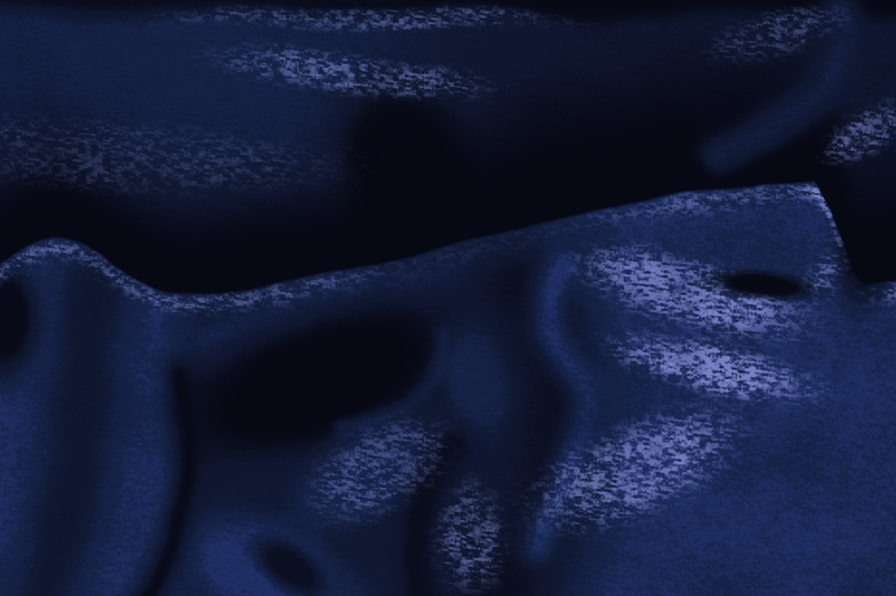
This texture is drawn by a WebGL 1 fragment shader. Its source:

```glsl
precision highp float;
// Dark blue satin lying in soft folds, with a lit hem between two layers.
// Pools and curved creases build a tone map, noise adds weave and glints,
// and a colour ramp turns the tone into midnight blue and lilac sheen.
uniform vec2 u_resolution;

float hash(vec2 p) {
  vec3 q = fract(vec3(p.xyx) * 0.1031);
  q += dot(q, q.yzx + 33.33);
  return fract((q.x + q.y) * q.z);
}

float noise(vec2 p) {
  vec2 i = floor(p), f = fract(p);
  f = f * f * (3.0 - 2.0 * f);
  return mix(mix(hash(i), hash(i + vec2(1, 0)), f.x),
             mix(hash(i + vec2(0, 1)), hash(i + vec2(1, 1)), f.x), f.y);
}

float fbm(vec2 p) {
  float sum = 0.0, amp = 0.5;
  for (int i = 0; i < 4; i++) {
    sum += amp * noise(p);
    p = mat2(1.6, 1.2, -1.2, 1.6) * p + 7.3;
    amp *= 0.5;
  }
  return sum;
}

// Soft rotated ellipse, 1 inside and 0 outside
float pool(vec2 p, vec2 centre, vec2 radius, float angle) {
  float c = cos(angle), s = sin(angle);
  vec2 q = mat2(c, -s, s, c) * (p - centre);
  return 1.0 - smoothstep(0.45, 1.25, length(q / radius));
}

// Soft band along a quadratic curve
float crease(vec2 p, vec2 a, vec2 b, vec2 c, float width) {
  float d = 9.0;
  vec2 last = a;
  for (int i = 1; i <= 10; i++) {
    float t = float(i) / 10.0;
    vec2 next = mix(mix(a, b, t), mix(b, c, t), t);
    vec2 v = next - last, w = p - last;
    d = min(d, length(w - v * clamp(dot(w, v) / dot(v, v), 0.0, 1.0)));
    last = next;
  }
  return exp(-d * d / (width * width));
}

// Height of the hem that divides the layers
float hemHeight(float x) {
  float bump = (x - 0.09) / 0.13;
  return mix(0.49, 0.69, smoothstep(0.15, 1.35, x)) + 0.11 * exp(-bump * bump)
       - 0.17 * smoothstep(1.37, 1.45, x);
}

// Each layer returns tone in x and glint strength in y
vec2 backLayer(vec2 p, float above) {
  float tone = 0.43 * smoothstep(0.02, 0.33, above) * mix(1.0, 0.45, smoothstep(0.5, 0.95, p.x));
  tone *= 1.0 - 0.8 * smoothstep(0.95, 1.0, p.y);
  tone *= 1.0 - 0.85 * pool(p, vec2(0.68, 0.72), vec2(0.12, 0.18), 0.3);
  float fold = crease(p, vec2(1.2, 0.74), vec2(1.46, 0.85), vec2(1.41, 0.98), 0.03);
  tone = mix(tone, 0.46, 0.75 * fold);
  float glint = 0.5 * pool(p, vec2(0.62, 0.97), vec2(0.35, 0.02), 0.0);
  glint += 0.6 * pool(p, vec2(0.58, 0.88), vec2(0.24, 0.035), -0.12);
  glint += 0.25 * pool(p, vec2(0.2, 0.74), vec2(0.4, 0.06), -0.05);
  glint += 0.4 * pool(p, vec2(1.3, 0.94), vec2(0.12, 0.04), 0.3);
  glint += 0.6 * pool(p, vec2(1.46, 0.78), vec2(0.09, 0.04), 0.5);
  return vec2(tone + 0.15 * glint, glint);
}

vec2 frontLayer(vec2 p, float below) {
  float tone = mix(0.6, 0.25, smoothstep(0.26, 0.36, p.x));
  tone = mix(tone, 0.6, smoothstep(0.85, 1.05, p.x));
  // Left drape
  tone = mix(tone, 0.2, crease(p, vec2(0.16, 0.53), vec2(0.16, 0.3), vec2(0.06, -0.05), 0.06));
  tone = mix(tone, 0.06, pool(p, vec2(0.01, 0.47), vec2(0.07, 0.12), 0.0));
  // Central hollow and its rims
  tone = mix(tone, 0.4, crease(p, vec2(0.36, 0.43), vec2(0.5, 0.52), vec2(1.0, 0.6), 0.035));
  tone = mix(tone, 0.02, pool(p, vec2(0.54, 0.36), vec2(0.27, 0.12), 0.35));
  tone = mix(tone, 0.42, 0.8 * crease(p, vec2(0.58, 0.28), vec2(0.76, 0.31), vec2(0.75, 0.44), 0.014));
  tone = mix(tone, 0.48, pool(p, vec2(0.81, 0.36), vec2(0.06, 0.12), 0.1));
  tone = mix(tone, 0.5, pool(p, vec2(0.62, 0.2), vec2(0.15, 0.08), 0.5));
  // Lower petal
  tone = mix(tone, 0.68, pool(p, vec2(0.46, 0.03), vec2(0.18, 0.1), -0.5));
  tone = mix(tone, 0.12, pool(p, vec2(0.49, 0.05), vec2(0.08, 0.04), -0.6));
  tone = mix(tone, 0.06, crease(p, vec2(0.31, 0.37), vec2(0.34, 0.14), vec2(0.24, -0.02), 0.03));
  tone = mix(tone, 0.08, crease(p, vec2(0.76, 0.25), vec2(0.68, 0.16), vec2(0.71, -0.03), 0.035));
  // Winding shadow and lit edge beside it
  tone = mix(tone, 0.1, crease(p, vec2(0.87, 0.53), vec2(1.03, 0.35), vec2(0.83, -0.03), 0.075));
  tone = mix(tone, 0.65, crease(p, vec2(0.95, 0.56), vec2(0.88, 0.47), vec2(0.99, 0.35), 0.027));
  tone = mix(tone, 0.6, crease(p, vec2(0.99, 0.35), vec2(0.99, 0.25), vec2(0.9, 0.08), 0.027));
  // Sheen on the right and along the hem
  float glint = pool(p, vec2(1.16, 0.51), vec2(0.2, 0.06), -0.3);
  glint += pool(p, vec2(1.2, 0.38), vec2(0.18, 0.045), -0.25);
  glint += 0.75 * pool(p, vec2(1.07, 0.21), vec2(0.2, 0.075), 0.4);
  glint += 0.5 * pool(p, vec2(0.64, 0.21), vec2(0.13, 0.07), 0.5);
  glint += 0.5 * pool(p, vec2(0.79, 0.09), vec2(0.06, 0.1), 0.0);
  glint += 0.7 * crease(p, vec2(1.39, 0.67), vec2(1.47, 0.6), vec2(1.36, 0.51), 0.02);
  float lit = 1.0 - 0.8 * smoothstep(0.5, 0.68, p.x) * (1.0 - smoothstep(0.95, 1.2, p.x));
  float rim = exp(-pow((below - 0.016) / 0.017, 2.0)) * lit;
  tone = mix(tone, 0.55, 0.7 * rim);
  float pocket = pool(p, vec2(1.28, 0.52), vec2(0.1, 0.025), -0.15);
  pocket = max(pocket, pool(p, vec2(1.46, 0.6), vec2(0.06, 0.13), -0.2));
  return mix(vec2(tone + 0.1 * glint, glint + 0.55 * rim), vec2(0.04, 0.0), pocket);
}

vec3 satinColour(float tone) {
  vec3 c = mix(vec3(0.025, 0.03, 0.075), vec3(0.06, 0.09, 0.19), smoothstep(0.0, 0.25, tone));
  c = mix(c, vec3(0.08, 0.13, 0.27), smoothstep(0.25, 0.5, tone));
  return mix(c, vec3(0.12, 0.18, 0.39), smoothstep(0.5, 0.75, tone));
}

void main() {
  vec2 p = gl_FragCoord.xy / u_resolution.y;
  vec2 warped = p + 0.035 * (vec2(fbm(p * 5.0), fbm(p * 5.0 + 19.0)) - 0.47);
  float below = hemHeight(warped.x) - warped.y;
  vec2 cloth = mix(backLayer(warped, -below), frontLayer(warped, below),
                   smoothstep(-0.004, 0.004, below));
  // Woven grain and broken horizontal threads
  vec2 along = vec2(p.x, p.y + 0.12 * p.x + 0.02 * fbm(p * 4.0));
  float thread = noise(along * vec2(95.0, 230.0));
  float grain = noise(p * 310.0);
  float tone = cloth.x * (0.65 + 0.4 * fbm(p * 9.0) + 0.18 * thread + 0.22 * grain);
  float spark = smoothstep(0.4, 0.95, 0.65 * thread + 0.35 * grain + 0.22 * cloth.y);
  spark *= clamp(cloth.y, 0.0, 1.0) * (0.5 + fbm(p * 14.0));
  vec3 colour = mix(satinColour(tone), vec3(0.46, 0.5, 0.76), clamp(spark, 0.0, 1.0));
  gl_FragColor = vec4(colour, 1.0);
}
```
